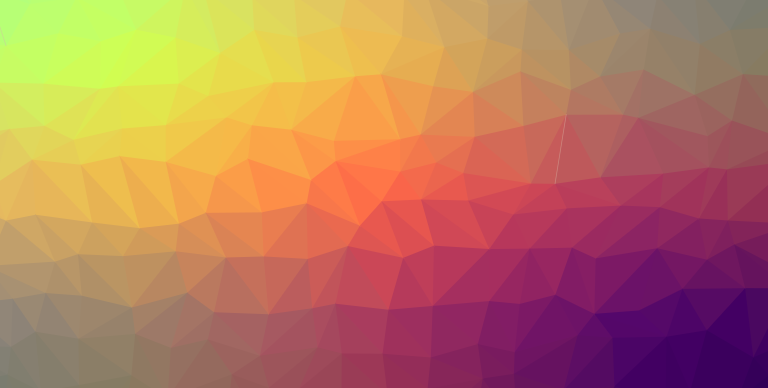
A Shadertoy shader for this background:

```glsl
const float CELL = 0.112;        // mesh spacing, in canvas heights
const float JITTER = 0.68;       // vertex displacement, in cells
const float SEAM_CHANCE = 0.035;
const vec3 SEAM_COLOR = vec3(0.85, 0.72, 0.65);

const mat3 RGB_TO_XYZ = mat3(0.4124, 0.2126, 0.0193,
                             0.3576, 0.7152, 0.1192,
                             0.1805, 0.0722, 0.9505);

const vec3 RAMP[7] = vec3[7](
    vec3(0.70, 1.00, 0.48),      // lime
    vec3(0.82, 1.00, 0.31),      // yellow green
    vec3(0.97, 0.72, 0.28),      // amber
    vec3(1.00, 0.40, 0.28),      // coral
    vec3(0.66, 0.18, 0.37),      // crimson
    vec3(0.31, 0.00, 0.42),      // violet
    vec3(0.19, 0.00, 0.34));     // indigo

vec2 hash22(vec2 p) {
    vec3 q = fract(p.xyx * vec3(0.1031, 0.1030, 0.0973));
    q += dot(q, q.yzx + 33.33);
    return fract((q.xx + q.yz) * q.zy);
}

float cross2(vec2 a, vec2 b) { return a.x * b.y - a.y * b.x; }

// Perceptual space: cube roots of XYZ
vec3 toPerceptual(vec3 rgb) {
    return pow(RGB_TO_XYZ * pow(rgb, vec3(2.2)), vec3(1.0 / 3.0));
}

vec3 fromPerceptual(vec3 v) {
    vec3 linearRgb = inverse(RGB_TO_XYZ) * (v * v * v);
    return pow(clamp(linearRgb, 0.0, 1.0), vec3(1.0 / 2.2));
}

vec3 ramp(float t) {
    float s = clamp(t, 0.0, 1.0) * 6.0;
    int i = min(int(s), 5);
    return mix(toPerceptual(RAMP[i]), toPerceptual(RAMP[i + 1]), s - float(i));
}

// Equal blend of a horizontal and a downward ramp
vec3 fieldColor(vec2 uv) {
    return fromPerceptual(0.5 * (ramp(uv.x) + ramp(1.0 - uv.y)));
}

vec2 meshVertex(vec2 id) {
    return id + (hash22(id + 17.0) - 0.5) * JITTER;
}

float innerDistance(vec2 p, vec2 a, vec2 b) {
    return cross2(b - a, p - a) / max(length(b - a), 1e-4);
}

float segmentDistance(vec2 p, vec2 a, vec2 b) {
    vec2 ab = b - a;
    float h = clamp(dot(p - a, ab) / dot(ab, ab), 0.0, 1.0);
    return length(p - a - ab * h);
}

// Flat facet: rgb weighted by its coverage, coverage in alpha
vec4 facet(vec2 p, vec2 a, vec2 b, vec2 c, float pixel, float aspect) {
    float d = min(innerDistance(p, a, b),
              min(innerDistance(p, b, c), innerDistance(p, c, a)));
    float coverage = clamp(0.5 + d / pixel, 0.0, 1.0);
    if (coverage <= 0.0) return vec4(0.0);
    vec2 uv = (a + b + c) / 3.0 * CELL / vec2(aspect, 1.0);
    return vec4(fieldColor(uv), 1.0) * coverage;
}

// Smaller of the two triangle areas when a quad is split along a-c
float splitQuality(vec2 a, vec2 b, vec2 c, vec2 d) {
    return min(cross2(b - a, c - a), cross2(c - a, d - a));
}

void mainImage(out vec4 fragColor, in vec2 fragCoord) {
    float aspect = iResolution.x / iResolution.y;
    float pixel = 1.0 / (iResolution.y * CELL);
    vec2 p = fragCoord * pixel;
    vec4 sum = vec4(0.0);
    float seam = 0.0;

    // Gather facets from the surrounding jittered quads
    for (int y = -1; y <= 1; y++)
    for (int x = -1; x <= 1; x++) {
        vec2 id = floor(p) + vec2(x, y);
        vec2 a = meshVertex(id);
        vec2 b = meshVertex(id + vec2(1, 0));
        vec2 c = meshVertex(id + vec2(1, 1));
        vec2 d = meshVertex(id + vec2(0, 1));
        if (splitQuality(a, b, c, d) > splitQuality(b, c, d, a)) {
            sum += facet(p, a, b, c, pixel, aspect);
            sum += facet(p, a, c, d, pixel, aspect);
        } else {
            sum += facet(p, b, c, d, pixel, aspect);
            sum += facet(p, b, d, a, pixel, aspect);
        }
        // Occasional hairline along an upright edge
        float present = step(hash22(id + 71.0).x, SEAM_CHANCE);
        float line = 1.0 - smoothstep(0.0, pixel, segmentDistance(p, a, d));
        seam = max(seam, present * line);
    }

    vec3 color = sum.rgb / max(sum.a, 1e-4);
    fragColor = vec4(mix(color, SEAM_COLOR, 0.35 * seam), 1.0);
}
```
